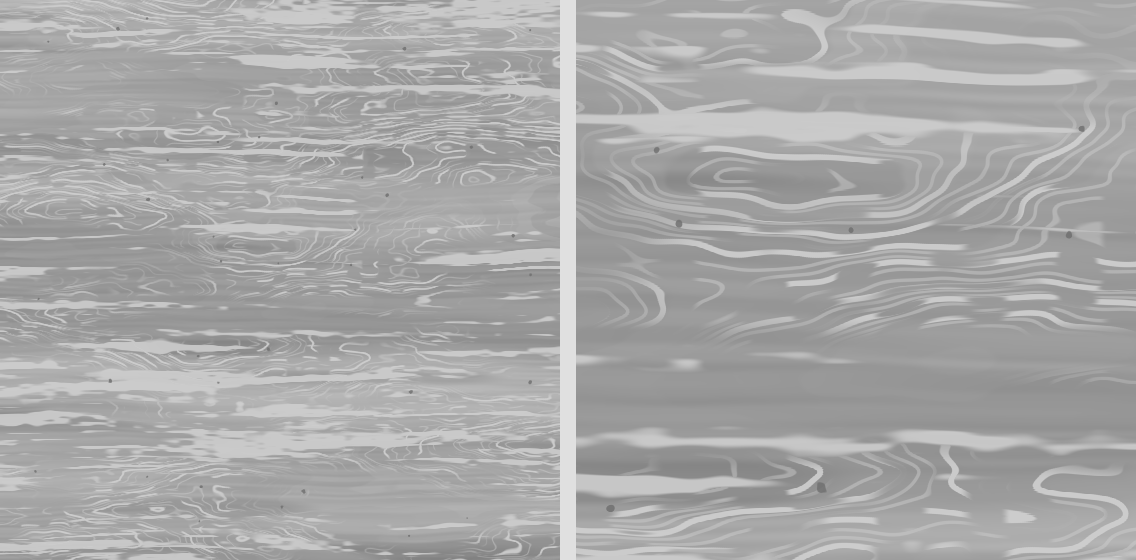
Left: the whole. Right: its middle third, enlarged.
Write a WebGL 2 fragment shader that draws this texture.

```glsl
#version 300 es
precision highp float;
// Grey weathered wood with horizontal grain. A stretched noise field supplies
// growth rings, drawn as broken pale contour lines over flat ring tones;
// pale brushed streaks, dark bands and small dark specks complete the surface.

uniform vec2 u_resolution;
out vec4 fragColor;

const float TAU = 6.2831853;
const float BASE_GREY = 0.634;
const float PALE_GREY = 0.815;
const float SPECK_GREY = 0.43;
const float BAND_CONTRAST = 0.12;
const float RING_CONTRAST = 0.045;
const float FIBRE_CONTRAST = 0.05;
const float RING_COUNT = 30.0;
const float RING_SWIRL = 9.0;
const float LINE_HALF_WIDTH = 0.0017;
const float STREAK_LEVEL = 0.72;
const float SPECK_CELLS = 9.0;
const float SPECK_CHANCE = 0.5;

float hash(ivec2 cell) {
    uvec2 q = uvec2(cell) * uvec2(1597334673u, 3812015801u);
    uint n = (q.x ^ q.y) * 1597334673u;
    n = (n ^ (n >> 15)) * 2246822519u;
    n ^= n >> 13;
    return float(n >> 8) / 16777216.0;
}

// Smooth value noise, 0 to 1.
float valueNoise(vec2 p) {
    ivec2 i = ivec2(floor(p));
    vec2 f = fract(p);
    f = f * f * (3.0 - 2.0 * f);
    float low = mix(hash(i), hash(i + ivec2(1, 0)), f.x);
    float high = mix(hash(i + ivec2(0, 1)), hash(i + ivec2(1, 1)), f.x);
    return mix(low, high, f.y);
}

float slope(ivec2 cell, vec2 offset) {
    float angle = TAU * hash(cell);
    return dot(vec2(cos(angle), sin(angle)), offset);
}

// Gradient noise around zero, used for rounded contours.
float gradientNoise(vec2 p) {
    ivec2 i = ivec2(floor(p));
    vec2 f = fract(p);
    vec2 s = f * f * f * (f * (f * 6.0 - 15.0) + 10.0);
    float low = mix(slope(i, f), slope(i + ivec2(1, 0), f - vec2(1, 0)), s.x);
    float high = mix(slope(i + ivec2(0, 1), f - vec2(0, 1)),
                     slope(i + ivec2(1, 1), f - vec2(1, 1)), s.x);
    return mix(low, high, s.y);
}

// Growth ring phase: whole numbers are ring borders.
float ringPhase(vec2 p) {
    float swirl = gradientNoise(p * vec2(1.7, 7.0) + 20.0)
                + 0.38 * gradientNoise(p * vec2(4.5, 17.0) + 50.0)
                + 0.06 * gradientNoise(p * vec2(22.0, 60.0) + 90.0);
    return RING_COUNT * p.y + RING_SWIRL * swirl;
}

// Contours at whole values of phase, with a width in canvas units.
float contour(float phase, float gradient, float halfWidth, float soft) {
    float d = abs(fract(phase + 0.5) - 0.5) / gradient;
    float w = min(halfWidth, 0.25 / gradient);
    return 1.0 - smoothstep(w - soft, w + soft, d);
}

// Long ragged strokes at three thicknesses.
float paleStreaks(vec2 p) {
    float ragged = 0.16 * (valueNoise(p * vec2(45.0, 220.0)) - 0.5);
    float amount = 0.0;
    for (int i = 0; i < 3; i++) {
        float k = float(i);
        float stroke = valueNoise(p * vec2(2.2 + 1.6 * k, 42.0 * exp2(k)) + 31.0 * k);
        float patchy = valueNoise(p * vec2(1.8, 11.0) + 17.0 * k + 5.0);
        float level = 0.63 * stroke + 0.37 * patchy + ragged;
        amount = max(amount, smoothstep(STREAK_LEVEL, STREAK_LEVEL + 0.08, level));
    }
    return amount;
}

// One small rough dot in some cells of a grid.
float specks(vec2 p, float soft) {
    vec2 q = p * SPECK_CELLS;
    ivec2 cell = ivec2(floor(q));
    vec2 centre = 0.1 + 0.8 * vec2(hash(cell + 101), hash(cell + 202));
    vec2 d = (fract(q) - centre) / SPECK_CELLS;
    float radius = mix(0.0015, 0.0036, hash(cell + 303));
    float rough = 0.002 * (valueNoise(p * 300.0) - 0.5);
    float dotShape = 1.0 - smoothstep(radius - soft, radius + soft, length(d) + rough);
    return dotShape * step(hash(cell + 404), SPECK_CHANCE);
}

void main() {
    vec2 uv = gl_FragCoord.xy / u_resolution.y;
    float soft = 0.7 / u_resolution.y;
    vec2 grain = uv;
    grain.y += 0.02 * gradientNoise(uv * vec2(2.0, 6.0) + 7.0)
             + 0.004 * gradientNoise(uv * vec2(9.0, 25.0) + 3.0);

    // Broad bands, fibres and flat tones between rings.
    float phase = ringPhase(uv);
    float gradient = max(length(vec2(dFdx(phase), dFdy(phase))) * u_resolution.y, 25.0);
    int ring = int(floor(phase)) + 500;
    float ringTone = mix(hash(ivec2(ring, 9)), hash(ivec2(ring + 1, 9)),
                         smoothstep(0.85, 1.0, fract(phase)));
    float grey = BASE_GREY + RING_CONTRAST * (ringTone - 0.5);
    grey += BAND_CONTRAST * (valueNoise(grain * vec2(1.3, 15.0) + 60.0) - 0.5);
    grey += FIBRE_CONTRAST * (valueNoise(grain * vec2(5.0, 210.0)) - 0.5);
    float shade = valueNoise(grain * vec2(2.6, 34.0) + 80.0);
    grey -= 0.055 * smoothstep(0.72, 0.86, shade);

    // Broken ring lines, bold ones and faint ones between them.
    float area = 0.6 * valueNoise(uv * vec2(3.0, 14.0) + 40.0)
               + 0.4 * valueNoise(uv * vec2(9.0, 50.0) + 12.0);
    float broken = smoothstep(0.28, 0.52, valueNoise(vec2(uv.x * 38.0, phase * 3.0 + 300.0)));
    float bold = contour(phase, gradient, LINE_HALF_WIDTH, soft)
               * smoothstep(0.4, 0.64, area) * broken;
    float faint = contour(phase * 3.0, gradient * 3.0, 0.6 * LINE_HALF_WIDTH, soft)
                * smoothstep(0.38, 0.62, area) * broken;
    float pale = max(max(bold * 0.9, faint * 0.45), paleStreaks(grain) * 0.85);
    grey = mix(grey, PALE_GREY, pale);

    grey = mix(grey, SPECK_GREY, 0.8 * specks(uv, soft));
    fragColor = vec4(vec3(grey), 1.0);
}
```
